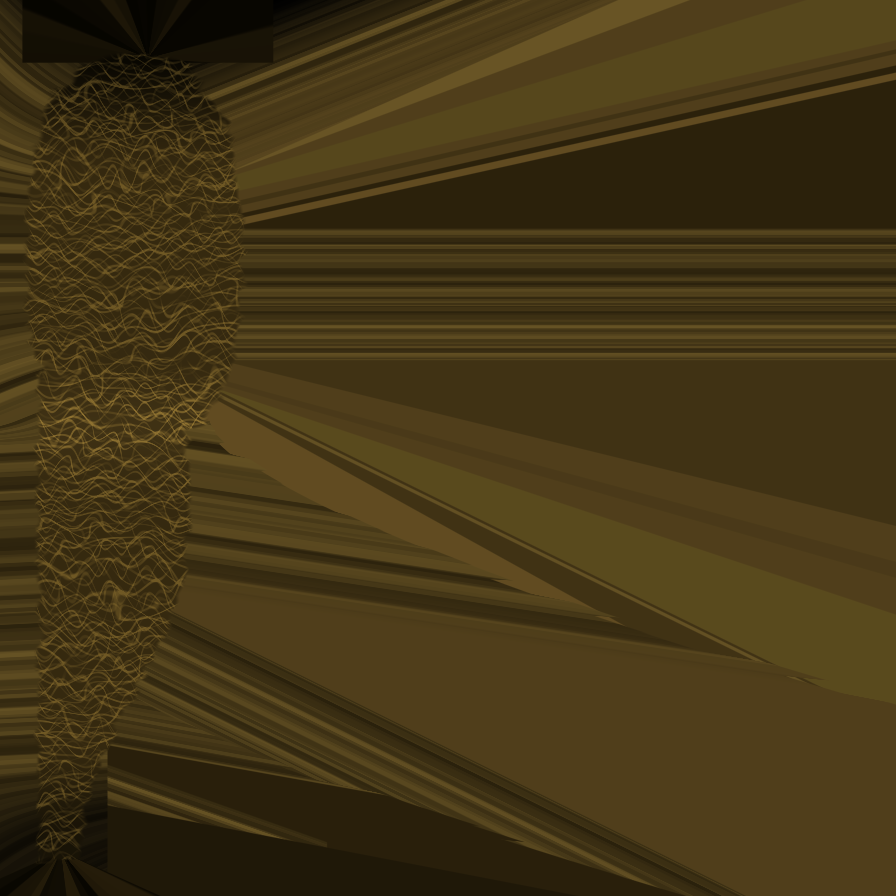
Write a WebGL 1 fragment shader that draws this background.

```glsl
precision highp float;
uniform vec2 u_resolution;

const vec3 BLACK = vec3(0.02, 0.015, 0.0);
const vec3 NIGHT = vec3(0.17, 0.13, 0.045);
const vec3 UMBER = vec3(0.25, 0.195, 0.08);
const vec3 BROWN = vec3(0.315, 0.245, 0.105);
const vec3 OLIVE = vec3(0.35, 0.29, 0.115);
const vec3 RUST = vec3(0.38, 0.295, 0.13);
const vec3 GOLD = vec3(0.42, 0.34, 0.15);

float pixel;

float hash(float n) {
  return fract(sin(n * 12.9898) * 43758.55);
}

float hash2(vec2 p) {
  return hash(p.x + 57.3 * p.y);
}

float noise(vec2 p) {
  vec2 i = floor(p), f = fract(p);
  f = f * f * (3.0 - 2.0 * f);
  return mix(mix(hash2(i), hash2(i + vec2(1, 0)), f.x),
             mix(hash2(i + vec2(0, 1)), hash2(i + 1.0), f.x), f.y);
}

// Flat random bands with short blends between them
float band(float s) {
  float i = floor(s);
  return mix(hash(i), hash(i + 1.0), smoothstep(0.75, 1.0, s - i));
}

vec3 streaks(float s, float freq) {
  float v = 0.6 * band(s * freq) + 0.4 * band(s * freq * 2.3 + 31.0);
  return mix(NIGHT * 0.8, GOLD, v);
}

float mask(float d) {
  return smoothstep(-pixel, pixel, d);
}

// Coverage under the line through a and b, with y pointing down
float below(vec2 p, vec2 a, vec2 b) {
  vec2 d = normalize(b - a);
  return mask(d.x * (p.y - a.y) - d.y * (p.x - a.x));
}

// Coverage under a line leaving the column and reaching the right side
float ray(vec2 p, float start, float end) {
  return below(p, vec2(0.27, start), vec2(1.0, end));
}

vec3 upperRight(vec2 p) {
  float s = p.y + 0.4 * p.x;
  vec3 c = mix(streaks(s, 130.0), BROWN, 0.6 * smoothstep(0.2, 0.25, s));
  c *= smoothstep(0.12, 0.21, s);
  c = mix(c, GOLD * 0.97, below(p, vec2(0.26, 0.19), vec2(0.69, 0.0)));
  c = mix(c, BROWN, below(p, vec2(0.27, 0.187), vec2(0.77, 0.0)));
  c = mix(c, OLIVE * 0.96, below(p, vec2(0.27, 0.193), vec2(0.9, 0.0)));
  c = mix(c, BROWN, ray(p, 0.212, 0.045));
  c = mix(c, UMBER, ray(p, 0.223, 0.055));
  c = mix(c, BROWN, ray(p, 0.229, 0.06));
  c = mix(c, NIGHT, ray(p, 0.238, 0.073));
  c = mix(c, RUST, ray(p, 0.243, 0.081));
  c = mix(c, NIGHT, ray(p, 0.251, 0.089));
  return mix(c, streaks(p.y, 190.0), mask(p.y - 0.255));
}

vec3 middleRight(vec2 p, vec3 c) {
  c = mix(c, UMBER, mask(p.y - 0.402));
  c = mix(c, BROWN, ray(p, 0.408, 0.587));
  c = mix(c, BROWN * 0.92, ray(p, 0.43, 0.627));
  c = mix(c, BROWN, ray(p, 0.436, 0.645));
  c = mix(c, OLIVE, ray(p, 0.443, 0.686));
  c = mix(c, UMBER, ray(p, 0.449, 0.808));
  c = mix(c, GOLD * 0.92, ray(p, 0.452, 0.811));
  c = mix(c, UMBER, ray(p, 0.456, 0.815));
  c = mix(c, RUST, ray(p, 0.462, 0.866));
  // Shallow streaks cut off along a curve
  float s = p.y - 0.15 * p.x;
  float rim = 0.475 + 0.376 * pow(max(p.x - 0.234, 0.0), 0.7);
  vec3 shallow = mix(streaks(s, 85.0), BROWN, smoothstep(0.59, 0.635, s));
  return mix(c, shallow, mask(p.y - rim + 0.012 * (band(s * 85.0) - 0.5)));
}

vec3 lowerRight(vec2 p, vec3 c) {
  float steep = p.y - 0.496 * p.x;
  c = mix(c, streaks(steep, 110.0) * 0.95, mask(steep - 0.587));
  float rim = 0.768 + 0.335 * pow(max(p.x - 0.143, 0.0), 0.8);
  float s = p.y - 0.18 * p.x;
  vec3 dim = mix(streaks(s, 110.0), NIGHT * 0.95, mask(s - 0.81));
  c = mix(c, dim, mask(p.y - rim + 0.014 * (band(s * 110.0) - 0.5)));
  // Narrow wedge of light above the dark floor
  vec2 tip = vec2(0.365, 0.94);
  c = mix(c, streaks(p.y - 0.35 * p.x, 120.0), below(p, vec2(0.11, 0.85), tip) * mask(tip.x - p.x));
  return mix(c, NIGHT * 0.72, below(p, vec2(0.1, 0.895), vec2(0.75, 1.02)));
}

vec3 leftSide(vec2 p) {
  float slope = mix(0.95, 0.0, smoothstep(0.0, 0.27, p.y));
  slope -= 0.4 * smoothstep(0.3, 0.46, p.y) - 0.35 * smoothstep(0.47, 0.5, p.y);
  slope -= 0.6 * smoothstep(0.84, 1.0, p.y);
  float s = p.y - slope * (p.x - 0.05);
  return streaks(s, 95.0) * mix(1.0, 0.3, smoothstep(0.84, 0.93, s)) * smoothstep(-0.05, 0.13, s);
}

// Wavy crossing strands filling the column
vec3 strands(vec2 p) {
  float light = 0.0;
  for (int i = 0; i < 7; i++) {
    float k = float(i);
    float tilt = 0.8 * (hash(k + 3.0) - 0.5);
    float wave = 0.009 * sin(p.x * (75.0 + 13.0 * k) + k * 2.1 + 9.0 * noise(p * 11.0 + k));
    float y = p.y + tilt * p.x + wave + 0.045 * noise(p * 13.0 + 7.0 * k);
    float d = abs(fract(y * 44.0 + 0.37 * k) - 0.5) / 44.0;
    light += (1.0 - smoothstep(0.0004, 0.0011 + pixel, d)) * noise(p * vec2(24.0, 60.0) + 5.0 * k);
  }
  float neck = exp(-pow((p.y - 0.475) / 0.045, 2.0));
  float crown = smoothstep(0.04, 0.2, p.y) * (1.0 - 0.6 * smoothstep(0.82, 0.94, p.y));
  vec3 base = mix(BLACK, mix(NIGHT, UMBER, 0.45 + 0.5 * neck), crown);
  return base + GOLD * min(light, 1.3) * (0.42 + 0.15 * neck);
}

void main() {
  vec2 p = gl_FragCoord.xy / u_resolution;
  p.y = 1.0 - p.y;
  pixel = 0.8 / u_resolution.y;

  vec3 c = lowerRight(p, middleRight(p, upperRight(p)));
  c = mix(leftSide(p), c, mask(p.x - 0.12));

  // Dark spokes above and below the column
  vec2 top = p - vec2(0.165, 0.065);
  float fan = band(atan(top.x, -top.y) * 6.0 + 2.0);
  float cap = mask(0.16 - p.y - 0.4 * abs(p.x - 0.16) * 1.15) * mask(0.07 - p.y);
  c = mix(c, mix(BLACK, NIGHT * 0.8, fan * fan), cap * mask(0.14 - abs(top.x)));
  vec2 foot = p - vec2(0.068, 0.95);
  float floorFan = band(atan(foot.x, foot.y) * 7.0 + 9.0);
  c = mix(c, mix(BLACK, NIGHT, floorFan), mask(foot.y - 0.45 * abs(foot.x)) * mask(0.17 - foot.x));

  // Column: a rounded upper part on a tapering lower part
  vec2 q = (p - vec2(0.15, 0.28)) / vec2(0.121, 0.22);
  float upper = (1.0 - pow(dot(pow(abs(q), vec2(2.5)), vec2(1.0)), 0.4)) * 0.121;
  float right = mix(0.21, 0.09, smoothstep(0.6, 0.95, p.y));
  float lower = min(min(p.x - 0.043, right - p.x), min(p.y - 0.42, 0.96 - p.y));
  float inside = max(upper, lower) + 0.012 * (noise(p * vec2(40.0, 110.0)) - 0.5);
  c = mix(c, strands(p), smoothstep(-0.003, 0.004, inside));

  gl_FragColor = vec4(c, 1.0);
}
```
